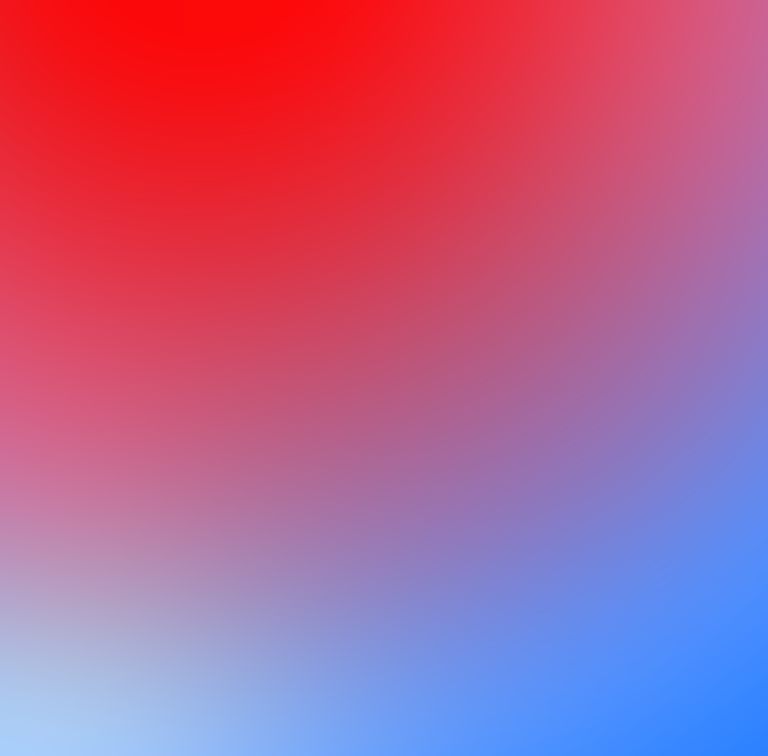
A WebGL 2 fragment shader for this background:

```glsl
#version 300 es
precision highp float;
// Soft radial blend from red through mauve to blue, with a pale glow in the lower left corner.

#define CENTER vec2(0.265, 1.132)    // middle of the red source
#define RAMP_START 0.18              // radius of the first colour stop
#define RAMP_STEP 0.24               // radius between stops
#define GLOW_SIZE vec2(0.46, 0.265)  // spread of the pale corner
#define GLOW_AMOUNT 0.6
#define GLOW_COLOR vec2(0.78, 0.98)  // red and green of the pale corner
#define LEFT_WARMTH 0.165
#define LEFT_WIDTH 0.33
#define CORNER_WARMTH 0.13
#define CORNER_SIZE 0.36

uniform vec2 u_resolution;
out vec4 outColor;

const int LAST = 5;
const vec3 STOPS[6] = vec3[6](
    vec3(0.985, 0.035, 0.040),   // red
    vec3(0.885, 0.160, 0.215),   // crimson
    vec3(0.735, 0.325, 0.465),   // rose
    vec3(0.560, 0.455, 0.725),   // mauve
    vec3(0.330, 0.550, 0.975),   // sky blue
    vec3(0.160, 0.500, 1.000));  // deep blue

// Smooth Catmull-Rom curve through the colour stops
vec3 ramp(float radius) {
    float x = clamp((radius - RAMP_START) / RAMP_STEP, 0.0, float(LAST));
    int i = min(int(x), LAST - 1);
    float t = x - float(i);
    vec3 a = STOPS[max(i - 1, 0)];
    vec3 b = STOPS[i];
    vec3 c = STOPS[i + 1];
    vec3 d = STOPS[min(i + 2, LAST)];
    return b + 0.5 * t * (c - a + t * (2.0 * a - 5.0 * b + 4.0 * c - d
             + t * (3.0 * (b - c) + d - a)));
}

// Gaussian falloff around the origin
float falloff(vec2 q) {
    return exp(-dot(q, q));
}

void main() {
    vec2 p = gl_FragCoord.xy / u_resolution.y;
    vec2 topRight = vec2(u_resolution.x / u_resolution.y, 1.0);
    float radius = distance(p, CENTER);
    vec3 color = ramp(radius);

    // Warmer red along the left side and in the upper right corner
    float left = falloff(vec2(p.x / LEFT_WIDTH, 0.0));
    color.r += LEFT_WARMTH * left * smoothstep(0.26, 0.86, radius);
    color.r += CORNER_WARMTH * falloff((p - topRight) / CORNER_SIZE);

    // Pale glow in the lower left corner
    color.rg = mix(color.rg, GLOW_COLOR, GLOW_AMOUNT * falloff(p / GLOW_SIZE));

    outColor = vec4(clamp(color, 0.0, 1.0), 1.0);
}
```
